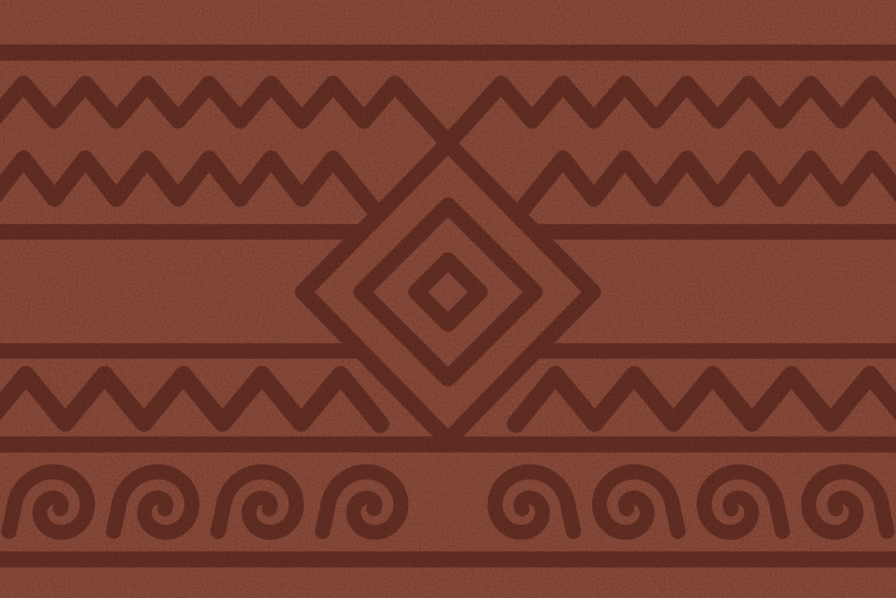
Write a WebGL 2 fragment shader that draws this pattern.

```glsl
#version 300 es
precision highp float;

uniform vec2 u_resolution;
out vec4 fragColor;

float segment(vec2 p, vec2 a, vec2 b) {
    vec2 pa = p - a, ba = b - a;
    return length(pa - ba * clamp(dot(pa, ba) / dot(ba, ba), 0.0, 1.0));
}

// Signed distance to a diamond: negative inside
float diamond(vec2 p, vec2 halfSize) {
    p = abs(p);
    float side = sign(p.x / halfSize.x + p.y / halfSize.y - 1.0);
    return side * segment(p, vec2(halfSize.x, 0.0), vec2(0.0, halfSize.y));
}

// Zigzag running outward from its first peak, with one inward tail
float zigzag(vec2 p, vec2 peak, float valley, float period, vec2 tail) {
    float along = p.x - peak.x;
    float fold = abs(mod(along, period) - 0.5 * period);
    float chain = segment(vec2(fold, p.y), vec2(0.0, valley), vec2(0.5 * period, peak.y));
    if (along < 0.0) chain = length(p - peak);
    return min(chain, segment(p, peak, tail));
}

// Archimedean curl of one and a half turns, with a straight stem
float curl(vec2 p) {
    float turn = fract(atan(p.y, p.x) / 6.28318 + 1.0);
    float radius = length(p);
    float d = abs(radius - 0.0723 + 0.0445 * turn);
    if (turn < 0.5) d = min(d, abs(radius - 0.0278 + 0.0445 * turn));
    d = min(d, length(p - vec2(-0.0055, 0.0)));
    return min(d, segment(p, vec2(0.0723, 0.0), vec2(0.0805, -0.038)));
}

vec2 gradient(vec2 cell) {
    vec3 h = fract(cell.xyx * vec3(0.1031, 0.1030, 0.0973));
    h += dot(h, h.yzx + 33.33);
    float angle = 6.28318 * fract((h.x + h.y) * h.z);
    return vec2(cos(angle), sin(angle));
}

float gradientNoise(vec2 p) {
    vec2 i = floor(p), f = fract(p);
    vec2 u = f * f * f * (f * (f * 6.0 - 15.0) + 10.0);
    float low = mix(dot(gradient(i), f),
                    dot(gradient(i + vec2(1, 0)), f - vec2(1, 0)), u.x);
    float high = mix(dot(gradient(i + vec2(0, 1)), f - vec2(0, 1)),
                     dot(gradient(i + vec2(1, 1)), f - vec2(1, 1)), u.x);
    return mix(low, high, u.y);
}

void main() {
    vec2 uv = gl_FragCoord.xy / u_resolution.y;
    vec2 p = vec2(abs(uv.x - 0.5 * u_resolution.x / u_resolution.y), uv.y);

    // Nested diamonds
    vec2 c = p - vec2(0.0, 0.5117);
    float outer = diamond(c, vec2(0.2422, 0.248));
    float d = abs(outer);
    d = min(d, abs(diamond(c, vec2(0.1445))));
    d = min(d, abs(diamond(c, vec2(0.0527)))) - 0.0137;

    // Horizontal bands, the middle pair hidden inside the diamond
    float bands = min(abs(p.y - 0.9121), min(abs(p.y - 0.2568), abs(p.y - 0.0645)));
    float middle = min(abs(p.y - 0.6123), abs(p.y - 0.4131)) - 0.013;
    d = min(d, min(bands - 0.0134, max(middle, -outer)));

    // Zigzag rows
    float rows = zigzag(p, vec2(0.0889, 0.8594), 0.7988, 0.1035, vec2(0.0, 0.7608));
    rows = min(rows, zigzag(p, vec2(0.1924, 0.7344), 0.668, 0.1035, vec2(0.123, 0.6484)));
    d = min(d, rows - 0.0139);
    d = min(d, zigzag(p, vec2(0.1797, 0.373), 0.293, 0.1315, vec2(0.1133, 0.291)) - 0.015);

    // Row of curls
    float index = max(round((p.x - 0.1439) / 0.1748), 0.0);
    d = min(d, curl(p - vec2(0.1293 + 0.1748 * index, 0.1494)) - 0.0127);

    // Clay colours with fine grain
    float edge = 0.9 / u_resolution.y;
    vec3 color = mix(vec3(0.37, 0.17, 0.13), vec3(0.505, 0.272, 0.212),
                     smoothstep(-edge, edge, d));
    float grain = gradientNoise(uv * 237.0) + 0.6 * gradientNoise(uv * 411.0 + 17.3);
    color *= 1.0 + 0.11 * grain;
    fragColor = vec4(color, 1.0);
}
```
